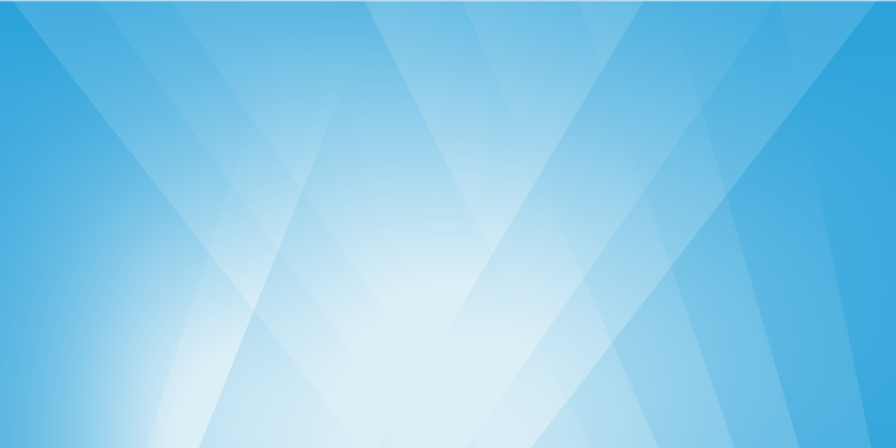
Give the GLSL for this background, as a WebGL 2 fragment shader.

```glsl
#version 300 es
precision highp float;
// Pale blue backdrop: a soft glow rises from the lower middle, crossed by
// translucent slanted panels. Each panel edge is a line whose two sides
// differ in lightness by a step that fades with distance from the line.

#define DEEP_BLUE vec3(0.18, 0.64, 0.858)
#define PALE_BLUE vec3(0.86, 0.936, 0.97)
#define GLOW_CENTER vec2(0.94, 0.11)
#define GLOW_SIZE vec2(0.78, 0.83)
#define SIDE_GLOW_CENTER vec2(0.39, 0.05)
#define SIDE_GLOW_SIZE vec2(0.24, 0.42)
#define SIDE_GLOW_LIFT 0.27
#define PANEL_FADE 0.24
#define RIM_HEIGHT 0.003

uniform vec2 u_resolution;
out vec4 fragColor;

// Each edge: x at the top, x at the bottom, then the lightness step
// (right side minus left side) at the top and at the bottom.
const vec4 FALLING_EDGES[8] = vec4[8](
  vec4(0.026, 0.807, 0.16, 0.03),
  vec4(0.220, 0.940, 0.06, 0.02),
  vec4(0.380, 1.070, 0.06, 0.02),
  vec4(0.812, 1.320, 0.13, -0.05),
  vec4(1.030, 1.470, 0.07, -0.11),
  vec4(1.290, 1.640, 0.05, -0.13),
  vec4(1.495, 1.784, 0.00, -0.15),
  vec4(1.740, 1.945, 0.05, -0.15));
const vec4 RISING_EDGES[5] = vec4[5](
  vec4(1.438, 0.840, -0.13, -0.08),
  vec4(1.732, 1.040, -0.05, -0.11),
  vec4(1.958, 1.185, -0.17, -0.12),
  vec4(0.846, 0.443, 0.03, -0.24),
  vec4(0.646, 0.326, 0.00, 0.05));

float softGlow(vec2 p, vec2 center, vec2 size) {
  vec2 q = (p - center) / size;
  return exp(-dot(q, q));
}

// Signed lightness change on both sides of one slanted edge.
float panelEdge(vec2 p, vec4 edge, float blur) {
  float slope = edge.x - edge.y;
  float d = (p.x - mix(edge.y, edge.x, p.y)) / sqrt(1.0 + slope * slope);
  float side = smoothstep(-blur, blur, d) - 0.5;
  return mix(edge.w, edge.z, p.y) * side * exp(-abs(d) / PANEL_FADE);
}

void main() {
  // Canvas space: x runs 0..2 and y runs 0..1 from the lower left.
  vec2 p = gl_FragCoord.xy / u_resolution * vec2(2.0, 1.0);
  float pixel = 1.0 / u_resolution.y;

  // Main glow and the smaller one at lower left
  float light = softGlow(p, GLOW_CENTER, GLOW_SIZE);
  light += SIDE_GLOW_LIFT * softGlow(p, SIDE_GLOW_CENTER, SIDE_GLOW_SIZE);

  // Crossing panels
  for (int i = 0; i < 8; i++) light += panelEdge(p, FALLING_EDGES[i], pixel);
  for (int i = 0; i < 5; i++) light += panelEdge(p, RISING_EDGES[i], pixel);

  vec3 color = mix(DEEP_BLUE, PALE_BLUE, clamp(light, 0.0, 1.0));

  // Thin pale rim along the top
  float rim = smoothstep(-pixel, pixel, p.y - 1.0 + RIM_HEIGHT);
  color = mix(color, PALE_BLUE, 0.7 * rim);
  fragColor = vec4(color, 1.0);
}
```
